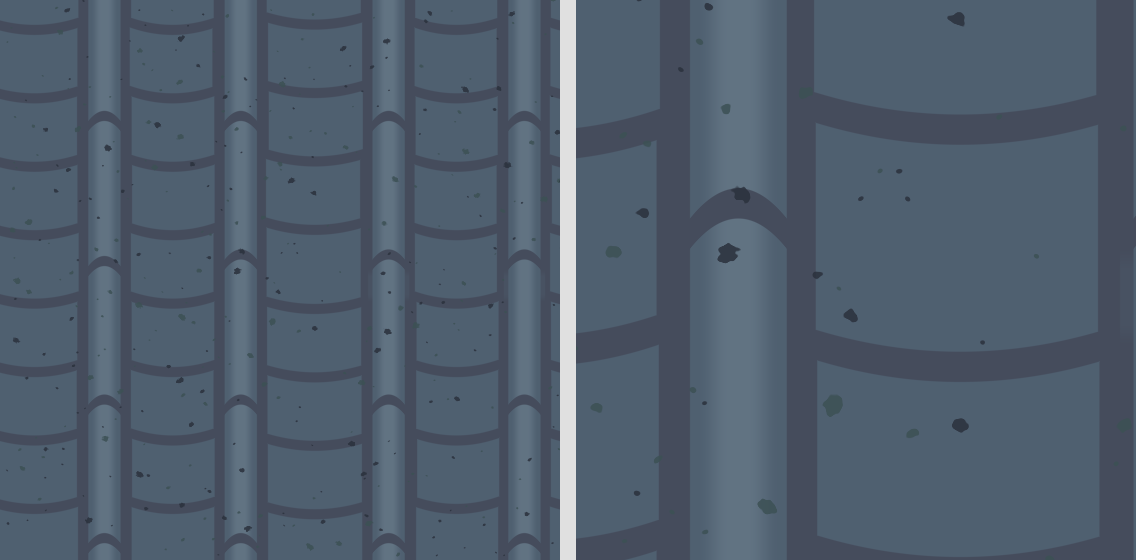
Left, the full canvas; right, a detail of the centre.
Write a WebGL 1 fragment shader that draws this texture.

```glsl
precision highp float;
uniform vec2 u_resolution;

// Colours
const vec3 TILE = vec3(0.31, 0.375, 0.44);
const vec3 TILE_LIGHT = vec3(0.38, 0.45, 0.51);
const vec3 GROOVE = vec3(0.27, 0.298, 0.36);
const vec3 SOOT = vec3(0.165, 0.19, 0.235);
const vec3 MOSS = vec3(0.235, 0.315, 0.33);

// Columns: spacing, first ridge and the uneven laying of each ridge
const float COLUMN_STEP = 0.25;
const float FIRST_RIDGE = 0.1865;
const vec4 RIDGE_OFFSETS = vec4(0.0, -0.0065, 0.0075, 0.0);
const float RIDGE_HALF = 0.0288;
const float GUTTER_HALF = 0.048;

// Pan courses: concave lips between the ridges
const float PAN_STEP = 0.1222;
const float PAN_START = 0.9466;
const float PAN_SAG = 0.0125;
const float PAN_JITTER = 0.003;
const float SLIP = 0.0095;

// Ridge caps: convex lips
const float CAP_STEP = 0.2474;
const float CAP_START = 0.793;
const float CAP_DROP = 0.018;
const float CAP_SLIP = 0.0117;
const float LIP_HALF = 0.009;

// Specks
const float SPECK_GRID = 27.0;
const float SPECK_DENSITY = 0.5;
const float SPECK_MIN = 0.0015;
const float SPECK_MAX = 0.0065;

float hash(vec2 p) {
  vec3 q = fract(p.xyx * vec3(0.1031, 0.1030, 0.0973));
  q += dot(q, q.yzx + 33.33);
  return fract((q.x + q.y) * q.z);
}

vec2 hash2(vec2 p) {
  return vec2(hash(p), hash(p + 57.3));
}

float cornerGradient(vec2 cell, vec2 f, vec2 corner) {
  return dot(hash2(cell + corner) * 2.0 - 1.0, f - corner);
}

float gradientNoise(vec2 p) {
  vec2 i = floor(p), f = fract(p);
  vec2 w = f * f * f * (f * (f * 6.0 - 15.0) + 10.0);
  float low = mix(cornerGradient(i, f, vec2(0, 0)), cornerGradient(i, f, vec2(1, 0)), w.x);
  float high = mix(cornerGradient(i, f, vec2(0, 1)), cornerGradient(i, f, vec2(1, 1)), w.x);
  return mix(low, high, w.y);
}

// Coverage of a shape from its signed distance
float fill(float d, float aa) {
  return 1.0 - smoothstep(-aa, aa, d);
}

float ridgeX(float k) {
  float id = floor(mod(k + 0.5, 4.0));
  vec4 pick = vec4(lessThan(abs(vec4(0, 1, 2, 3) - id), vec4(0.5)));
  return FIRST_RIDGE + COLUMN_STEP * k + dot(RIDGE_OFFSETS, pick);
}

vec3 drawPans(vec2 p, float aa) {
  float k = floor((p.x - FIRST_RIDGE) / COLUMN_STEP) + 1.0;
  float left = ridgeX(k - 1.0), right = ridgeX(k);
  float halfWidth = 0.5 * (right - left) - GUTTER_HALF;
  float x = p.x - 0.5 * (left + right);
  // The wide column has slipped apart at mid height
  float slip = abs(k - 2.0) < 0.5 ? SLIP * sign(p.y - 0.5) : 0.0;
  float sag = PAN_SAG * x * x / (halfWidth * halfWidth);
  float course = (p.y - PAN_START - slip - sag) / PAN_STEP;
  float lip = abs(course - floor(course + 0.5)) * PAN_STEP - LIP_HALF;
  x += PAN_JITTER * (2.0 * hash(vec2(k, floor(course)) + 20.0) - 1.0);
  float pan = fill(max(abs(x) - halfWidth, -lip), aa);
  return mix(GROOVE, TILE, pan);
}

vec3 drawRidges(vec3 color, vec2 p, float aa) {
  float k = floor((p.x - FIRST_RIDGE) / COLUMN_STEP + 0.5);
  float x = abs(p.x - ridgeX(k));
  float across = x / RIDGE_HALF;
  // Rubbed patch that spreads into the gutter
  float worn = smoothstep(0.03, 0.015, abs(p.y - 0.49)) * step(1.5, k);
  color = mix(color, TILE, 0.3 * worn * fill(x - 1.28 * RIDGE_HALF, aa));
  // Rounded body, brightest along the crown
  vec3 body = mix(TILE_LIGHT, TILE, smoothstep(0.2, 0.85, across));
  float seam = k < 0.5 ? 0.62 : 0.5;
  float y = p.y + CAP_SLIP * step(p.y, seam) + CAP_DROP * across * across;
  float course = (y - CAP_START) / CAP_STEP;
  float lip = abs(course - floor(course + 0.5)) * CAP_STEP - LIP_HALF;
  body = mix(body, GROOVE, fill(lip, aa));
  return mix(color, body, fill(x - RIDGE_HALF, aa));
}

vec3 drawSpecks(vec3 color, vec2 p, float aa) {
  vec2 cell = floor(p * SPECK_GRID);
  float ragged = 0.7 * gradientNoise(p * 230.0);
  for (int j = -1; j <= 1; j++) {
    for (int i = -1; i <= 1; i++) {
      vec2 id = cell + vec2(i, j) + 5.0;
      vec2 center = (id - 5.0 + hash2(id)) / SPECK_GRID;
      float size = hash(id + 113.0);
      float radius = mix(SPECK_MIN, SPECK_MAX, size * size * size);
      float density = SPECK_DENSITY + 0.7 * gradientNoise(center * 7.0 + 3.0);
      vec2 d = p - center;
      d.y = d.y * 1.25 + d.x * (hash(id + 71.0) - 0.5);
      float speck = fill(length(d) - radius * (1.0 + ragged), aa);
      vec3 tint = mix(MOSS, SOOT, step(0.5, hash(id + 191.0)));
      color = mix(color, tint, 0.85 * speck * step(hash(id + 31.0), density));
    }
  }
  return color;
}

void main() {
  float side = min(u_resolution.x, u_resolution.y);
  vec2 p = gl_FragCoord.xy / side;
  float aa = 0.8 / side;
  vec3 color = drawRidges(drawPans(p, aa), p, aa);
  gl_FragColor = vec4(drawSpecks(color, p, aa), 1.0);
}
```
